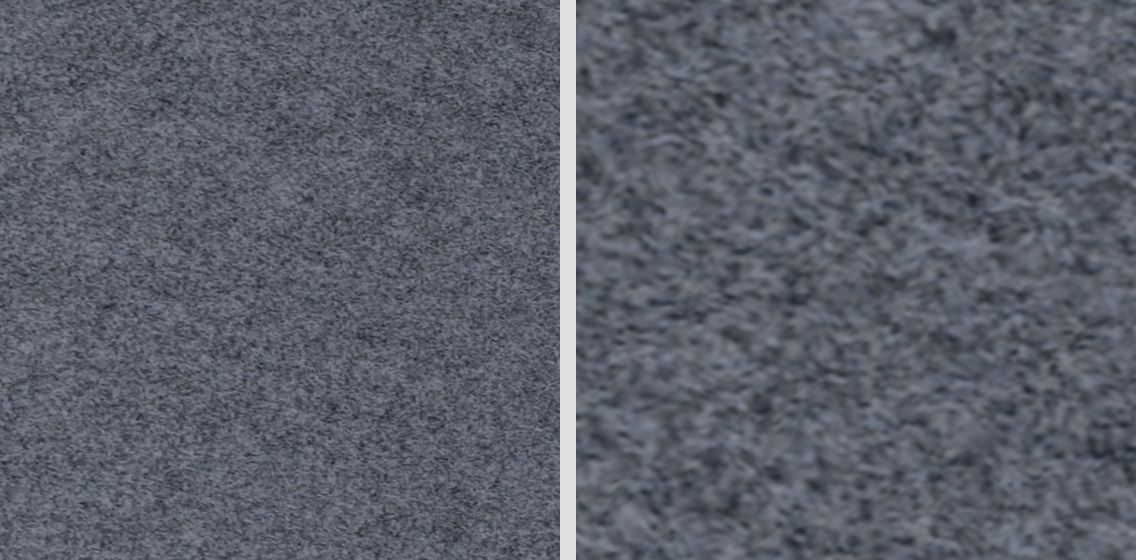
Left: the whole. Right: its middle third, enlarged.
This texture is drawn by a WebGL 2 fragment shader. Its source:

```glsl
#version 300 es
precision highp float;
// Soft slate-blue felt with fine, slightly flattened fibre grain.

uniform vec2 u_resolution;
out vec4 fragColor;

const vec3 BASE_COLOR = vec3(0.349, 0.369, 0.411);
const vec3 TONE_TINT = vec3(0.98, 0.99, 1.03);
const vec3 WARM_SHIFT = vec3(0.012, 0.001, -0.010);

// Integer hash of a lattice cell, in 0..1
float hash(vec2 cell, uint seed) {
    uvec2 q = uvec2(ivec2(cell)) * uvec2(1597u, 3571u) + seed * 7919u;
    uint h = (q.x ^ (q.y << 16)) + q.y * 6151u;
    h = (h ^ (h >> 16)) * 0x7feb352du;
    h = (h ^ (h >> 15)) * 0x846ca68bu;
    h ^= h >> 16;
    return float(h >> 8) / 16777216.0;
}

// Smooth value noise, in -1..1
float noise(vec2 p, uint seed) {
    vec2 cell = floor(p);
    vec2 f = fract(p);
    vec2 w = f * f * (3.0 - 2.0 * f);
    float low = mix(hash(cell, seed), hash(cell + vec2(1, 0), seed), w.x);
    float high = mix(hash(cell + vec2(0, 1), seed), hash(cell + vec2(1, 1), seed), w.x);
    return 2.0 * mix(low, high, w.y) - 1.0;
}

// Noise stretched along a tilted axis; frequency is cells per canvas
float fibre(vec2 uv, float angle, vec2 frequency, uint seed) {
    vec2 axis = vec2(cos(angle), sin(angle));
    vec2 across = vec2(-axis.y, axis.x);
    return noise(vec2(dot(uv, axis), dot(uv, across)) * frequency, seed);
}

// Fibre layers from fine to broad; fineness shifts weight to the small ones
float feltGrain(vec2 uv, float fineness) {
    vec2 bend = 0.003 * vec2(noise(uv * 38.0, 11u), noise(uv * 38.0, 12u));
    vec2 p = uv + bend;
    float grain = mix(0.58, 0.46, fineness) * fibre(p, -0.22, vec2(140.0, 245.0), 1u);
    grain += mix(0.28, 0.42, fineness) * fibre(p, 0.30, vec2(205.0, 310.0), 2u);
    grain += mix(0.30, 0.38, fineness) * fibre(p, -0.55, vec2(180.0, 265.0), 3u);
    grain += 0.22 * fibre(p, -0.12, vec2(52.0, 78.0), 4u);
    grain += 0.13 * fibre(p, 0.15, vec2(15.0, 21.0), 5u);
    return grain;
}

// Rare small dark pits
float pits(vec2 uv) {
    return smoothstep(0.80, 0.98, fibre(uv, 0.4, vec2(62.0, 78.0), 6u));
}

void main() {
    vec2 uv = gl_FragCoord.xy / min(u_resolution.x, u_resolution.y);

    // Grain, with darks reaching a little further than lights
    float fineness = smoothstep(0.2, 1.0, uv.x);
    float grain = feltGrain(uv, fineness);
    grain -= 0.15 * (grain * grain - 0.12);
    float tone = 0.170 * grain;

    // Broad light falling off to the right and top
    tone += 0.022 * (0.5 - uv.x) + 0.010 * (0.5 - uv.y);
    tone -= 0.07 * pits(uv);

    // Faint warm and cool fibres
    float warmth = fibre(uv, -0.1, vec2(130.0, 190.0), 7u);
    vec3 color = BASE_COLOR + tone * TONE_TINT + warmth * WARM_SHIFT;
    fragColor = vec4(color, 1.0);
}
```
